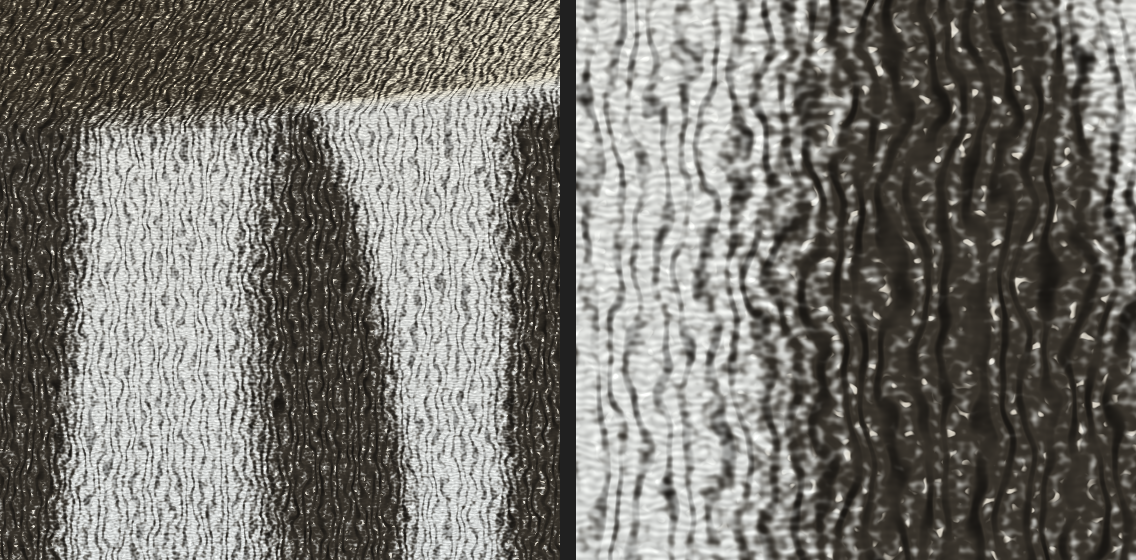
Left, the full canvas; right, a detail of the centre.
This texture is drawn by a WebGL 2 fragment shader. Its source:

```glsl
#version 300 es
precision highp float;

#define RIDGES 66.0
#define THREADS 190.0
#define GRAIN 0.50
#define RIDGE_GLOSS 0.36
#define TOP_SLANT 0.62
#define GLINT 0.62
#define SHADOW vec3(0.225, 0.205, 0.175)
#define SHEEN vec3(0.845, 0.845, 0.825)
#define WARM vec3(1.03, 1.0, 0.93)

uniform vec2 u_resolution;
out vec4 fragColor;

const float TAU = 6.2831853;

vec2 gradientAt(vec2 cell) {
    vec3 h = fract(cell.xyx * vec3(0.1031, 0.1030, 0.0973));
    h += dot(h, h.yzx + 33.33);
    float angle = TAU * fract((h.x + h.y) * h.z);
    return vec2(cos(angle), sin(angle));
}

float gradientNoise(vec2 p) {
    vec2 i = floor(p), f = p - i;
    vec2 w = f * f * f * (f * (f * 6.0 - 15.0) + 10.0);
    vec2 e = vec2(0.0, 1.0);
    float a = dot(gradientAt(i), f);
    float b = dot(gradientAt(i + e.yx), f - e.yx);
    float c = dot(gradientAt(i + e.xy), f - e.xy);
    float d = dot(gradientAt(i + e.yy), f - e.yy);
    return 1.4 * mix(mix(a, b, w.x), mix(c, d, w.x), w.y);
}

// Soft step centred on an edge
float rise(float x, float centre, float halfWidth) {
    return smoothstep(centre - halfWidth, centre + halfWidth, x);
}

float tableEdge(float x) {
    return 0.79 + 0.07 * x * x;
}

// Broad light on the hanging folds
float drapeLight(vec2 p) {
    float y = p.y;
    float x = p.x + 0.012 * gradientNoise(p * 9.0);
    float leftPanel = rise(x, 0.105 + 0.06 * y, 0.045);
    leftPanel *= 1.0 - rise(x, 0.455 + 0.3 * (y - 0.4) * (y - 0.4), 0.075);
    leftPanel *= 1.0 - 0.5 * rise(y, 0.76, 0.09);
    leftPanel *= 0.88 + 0.12 * smoothstep(0.0, 0.3, y);
    float rightPanel = rise(x, 0.73 - 0.08 * y - 0.2 * y * y * y, 0.045);
    rightPanel *= 1.0 - rise(x, 0.905, 0.05) * (1.0 - rise(y, 0.81, 0.05));
    float foldTop = 0.6 * rise(y, 0.795, 0.03) * rise(x, 0.42, 0.12);
    return mix(0.07, 0.86, max(max(leftPanel, rightPanel), foldTop));
}

void main() {
    vec2 p = gl_FragCoord.xy / u_resolution;
    float above = p.y - tableEdge(p.x);

    // Large scale light: hanging cloth, flat top and its rim
    float edgeWidth = mix(0.05, 0.008, smoothstep(0.25, 0.6, p.x));
    float onTop = rise(above, 0.0, edgeWidth);
    float topLight = mix(0.13, 0.55, smoothstep(0.15, 1.0, p.x));
    float light = mix(drapeLight(p), topLight, onTop);
    float rim = exp(-above * above / 0.00008) * smoothstep(0.35, 0.7, p.x);
    light += 0.2 * rim;

    // Cloth coordinates, sheared where the cloth lies flat
    float lying = max(above + 0.02, 0.0);
    vec2 cloth = p + lying * vec2(-TOP_SLANT, 0.5);
    cloth.x += 0.012 * gradientNoise(p * 3.5 + 7.0);

    // Wavy crinkle ridges that pinch and join
    float bend = 0.85 * gradientNoise(cloth * vec2(30.0, 19.0));
    bend += 0.35 * gradientNoise(cloth * vec2(64.0, 43.0) + 11.0);
    float ridge = 0.5 + 0.5 * sin(TAU * (RIDGES * cloth.x + bend));
    float depth = 0.6 + 0.8 * gradientNoise(cloth * vec2(48.0, 34.0) + 23.0);
    float crease = (1.0 - smoothstep(0.0, 0.5, ridge)) * clamp(depth, 0.15, 1.0);

    // Fine grain turns each facet into or out of the light
    float fine = gradientNoise(cloth * vec2(165.0, 205.0) + 31.0);
    float coarse = gradientNoise(cloth * vec2(88.0, 70.0) + 47.0);
    float facet = light + RIDGE_GLOSS * (ridge - 0.5) + GRAIN * (0.75 * fine + 0.5 * coarse);
    float gloss = smoothstep(0.08, 0.92, facet);
    vec3 colour = mix(SHADOW, SHEEN, gloss);

    // Creases and cross threads
    colour *= 1.0 - crease * mix(0.55, 0.32, gloss);
    float thread = sin(TAU * (THREADS * cloth.y + 0.6 * coarse));
    colour *= 1.0 + 0.06 * thread * (0.4 + 0.6 * gloss) + 0.12 * fine;

    // Small glints on the ridge flanks
    float spark = gradientNoise(cloth * vec2(150.0, 175.0) + 71.0);
    float glint = smoothstep(0.24, 0.58, spark) * smoothstep(0.3, 0.8, ridge);
    glint *= smoothstep(-0.25, 0.25, coarse);
    colour += GLINT * glint * (1.0 - 0.85 * gloss) * vec3(1.0, 0.99, 0.95);

    // Warm top, cooler light low down
    vec3 cool = mix(vec3(1.0), vec3(0.985, 1.0, 1.02), gloss * (1.0 - p.y));
    colour *= mix(cool, WARM, max(onTop, 0.6 * rim));
    fragColor = vec4(clamp(colour, 0.0, 1.0), 1.0);
}
```
